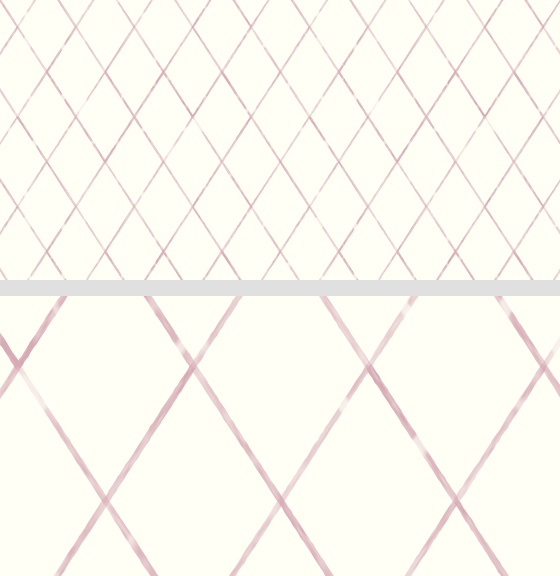
Top, the full canvas; bottom, a detail of the centre.
A WebGL 2 fragment shader for this pattern:

```glsl
#version 300 es
precision highp float;
// Diamond trellis of thin, unevenly brushed pink lines on ivory.
uniform vec2 u_resolution;
out vec4 fragColor;

const vec3 IVORY = vec3(1.0, 1.0, 0.965);
const vec3 ROSE = vec3(0.845, 0.67, 0.71);
const vec2 DIAMOND = vec2(0.2086, 0.3208);  // width and height, canvas height = 1
const vec2 CROSSING = vec2(0.0625, 0.9036); // one point where lines meet
const vec2 WEAR_PERIOD = vec2(5.0, 2.0);    // diamonds before the wear repeats

float hash(vec2 p) {
    vec3 q = fract(p.xyx * vec3(0.1031, 0.1030, 0.0973));
    q += dot(q, q.yzx + 33.33);
    return fract((q.x + q.y) * q.z);
}

float noise(vec2 p) {
    vec2 cell = floor(p);
    vec2 f = fract(p);
    f = f * f * (3.0 - 2.0 * f);
    float low = mix(hash(cell), hash(cell + vec2(1, 0)), f.x);
    float high = mix(hash(cell + vec2(0, 1)), hash(cell + vec2(1, 1)), f.x);
    return mix(low, high, f.y);
}

// Middle of a line segment in diamond units, wrapped to the wear period.
vec2 segmentId(vec2 diagonal) {
    vec2 middle = 0.5 * vec2(diagonal.x + diagonal.y, diagonal.x - diagonal.y);
    return mod(middle, WEAR_PERIOD) * 4.0;
}

// Paint density of one brushed segment; t runs from crossing to crossing.
float brushStroke(float side, float t, vec2 id, float pixel) {
    float seed = hash(id + 7.3);
    vec2 along = vec2(t, seed * 91.0);

    // Slow swelling and fine ragged edges
    float swell = noise(along * vec2(3.0, 1.0) + 20.0);
    float ragged = noise(vec2(t * 32.0, sign(side) * 5.0 + seed * 60.0 + 40.0));
    float halfWidth = 0.0024 + 0.0013 * swell + 0.0008 * ragged + 0.0007 * seed;
    float cover = clamp((halfWidth - abs(side)) / pixel + 0.5, 0.0, 1.0);

    // Tone fades along the stroke, with mottling and a few dry gaps
    float fade = mix(t, 1.0 - t, step(0.5, hash(id + 31.7)));
    float tone = 0.42 + 0.3 * seed + 0.28 * fade;
    tone *= 0.7 + 0.55 * noise(vec2(t * 13.0, side * 320.0 + seed * 73.0 + 90.0));
    float dry = noise(vec2(t * 7.0, seed * 47.0 + 130.0));
    tone *= 1.0 - 0.65 * smoothstep(0.72, 0.9, dry);
    return cover * clamp(tone, 0.0, 1.0);
}

void main() {
    float pixel = 1.0 / u_resolution.y;
    vec2 p = gl_FragCoord.xy * pixel;

    // Diagonal coordinates: lines lie where either one is an integer
    vec2 q = (p - CROSSING) / DIAMOND;
    vec2 diagonal = vec2(q.x + q.y, q.x - q.y);
    vec2 line = floor(diagonal + 0.5);
    vec2 segment = floor(diagonal);
    vec2 t = diagonal - segment;
    vec2 side = (diagonal - line) / length(1.0 / DIAMOND);

    vec2 fallingId = segmentId(vec2(line.x, segment.y + 0.5));
    vec2 risingId = segmentId(vec2(segment.x + 0.5, line.y));
    float falling = brushStroke(side.x, t.y, fallingId, pixel);
    float rising = brushStroke(side.y, t.x, risingId + 200.0, pixel);

    vec3 color = mix(IVORY, ROSE, falling);
    color = mix(color, ROSE, rising);
    fragColor = vec4(color, 1.0);
}
```
